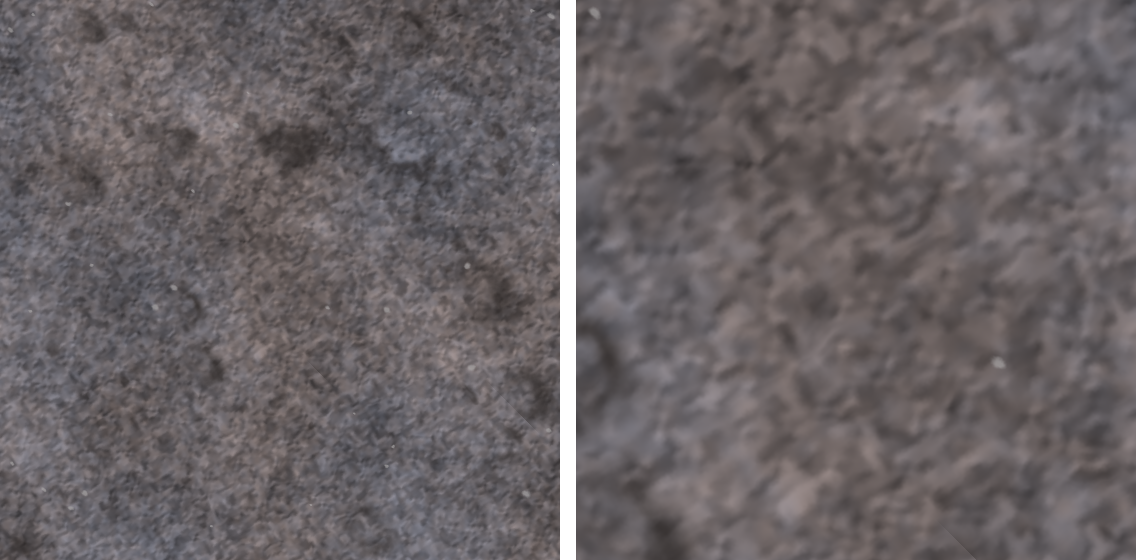
Left, the full canvas; right, a detail of the centre.
Give the GLSL for this texture, as a three.js fragment shader.

```glsl
varying vec2 vUv;

const vec3 WARM_TINT = vec3(1.07, 0.97, 0.955);
const vec3 COOL_TINT = vec3(0.97, 0.975, 1.065);
const vec3 PIT_COLOR = vec3(0.215, 0.195, 0.19);
const vec3 FLECK_COLOR = vec3(0.66, 0.65, 0.65);
const float STONE_TONE = 0.397;

float hash(vec2 p) {
  return fract(sin(dot(p, vec2(127.1, 311.7))) * 43758.5453);
}

vec2 rotate(vec2 p, float angle) {
  float c = cos(angle), s = sin(angle);
  return vec2(c * p.x - s * p.y, s * p.x + c * p.y);
}

// Smooth value noise, centred on zero
float noise(vec2 p) {
  vec2 i = floor(p), f = fract(p);
  f = f * f * (3.0 - 2.0 * f);
  float low = mix(hash(i), hash(i + vec2(1.0, 0.0)), f.x);
  float high = mix(hash(i + vec2(0.0, 1.0)), hash(i + vec2(1.0, 1.0)), f.x);
  return mix(low, high, f.y) - 0.5;
}

float fbm(vec2 p) {
  float sum = 0.0, amplitude = 0.55;
  for (int i = 0; i < 5; i++) {
    sum += amplitude * noise(p);
    p = rotate(p, 0.65) * 2.03 + 7.3;
    amplitude *= 0.55;
  }
  return sum;
}

vec2 warp(vec2 p, float scale, float amount) {
  return p + amount * vec2(fbm(p * scale + 3.1), fbm(p * scale + 41.7));
}

float disc(vec2 offset, float radius, float blur) {
  return 1.0 - smoothstep(1.0 - blur, 1.0 + blur, length(offset) / radius);
}

// Scattered blots; a mound inside turns some of them into crescents
float blots(vec2 p, float share, float size, float blur, float mound) {
  vec2 cell = floor(p);
  float cover = 0.0;
  for (int y = -1; y <= 1; y++) {
    for (int x = -1; x <= 1; x++) {
      vec2 id = cell + vec2(float(x), float(y));
      vec2 jitter = vec2(hash(id + 11.3), hash(id + 27.9));
      float radius = size * mix(0.4, 1.0, hash(id + 5.7));
      vec2 offset = rotate(p - id - 0.2 - 0.6 * jitter, 0.5) * vec2(0.85, 1.15);
      vec2 shift = radius * vec2(0.35, 0.2);
      float blot = disc(offset, radius, blur);
      blot *= 1.0 - mound * hash(id + 63.1) * disc(offset + shift, radius * 0.75, 0.35);
      cover = max(cover, blot * step(hash(id + 91.4), share));
    }
  }
  return cover;
}

// Broken ledges along the contours of stretched noise: x is shadow, y is lit edge
vec2 ledges(vec2 p, float angle, float width) {
  vec2 q = rotate(p, -angle) * vec2(2.6, 5.5);
  float level = noise(q + 17.0) + 0.25 * fbm(q * 2.5);
  float broken = smoothstep(0.04, 0.24, fbm(p * 4.5 + 23.0));
  float shadow = 1.0 - smoothstep(0.0, width, abs(level));
  float lit = 1.0 - smoothstep(0.0, width, abs(level - 1.6 * width));
  return vec2(shadow, lit) * broken;
}

// Mineral grain, finest layer slightly stretched along a slant
float grain(vec2 p) {
  vec2 q = warp(p, 35.0, 0.012);
  float fine = noise(rotate(q, -0.6) * vec2(120.0, 165.0));
  float medium = noise(rotate(q, 0.9) * 74.0 + 13.0);
  float coarse = noise(rotate(q, 0.4) * 32.0 + 37.0);
  return 0.165 * fine + 0.12 * medium + 0.08 * coarse;
}

void main() {
  vec2 p = vUv;
  vec2 rough = warp(p, 14.0, 0.045);

  // Stone body
  float tone = STONE_TONE + 0.21 * fbm(p * 5.0 + 9.0) + grain(p);
  vec2 ledge = ledges(rough, 0.5, 0.055);
  tone += 0.055 * ledge.y;

  // Warm and cool stains with faint speckled colour
  float stain = 0.5 + 1.5 * fbm(p * 4.0 + 53.0) + 0.45 * noise(p * 85.0 + 71.0);
  vec3 color = tone * mix(COOL_TINT, WARM_TINT, clamp(stain, 0.0, 1.0));

  // Pits gather toward the upper right
  float crowd = smoothstep(0.5, 1.7, p.x + p.y);
  float pits = blots(rough * 5.0 + 2.0, mix(0.16, 0.5, crowd), 0.3, 0.4, 0.9);
  float pores = blots(rough * 15.0 + 31.0, mix(0.06, 0.17, crowd), 0.27, 0.5, 0.3);
  float hollow = max(max(pits * 0.75, pores * 0.6), ledge.x * 0.5);
  hollow *= clamp(0.9 + 1.1 * fbm(p * 28.0 + 15.0), 0.0, 1.2);
  color = mix(color, PIT_COLOR + 0.3 * (tone - STONE_TONE), hollow);

  // Sparse pale flecks
  float flecks = blots(warp(p, 60.0, 0.008) * 28.0 + 4.0, 0.035, 0.15, 0.5, 0.0);
  color = mix(color, FLECK_COLOR, 0.65 * flecks);

  gl_FragColor = vec4(color, 1.0);
}
```
